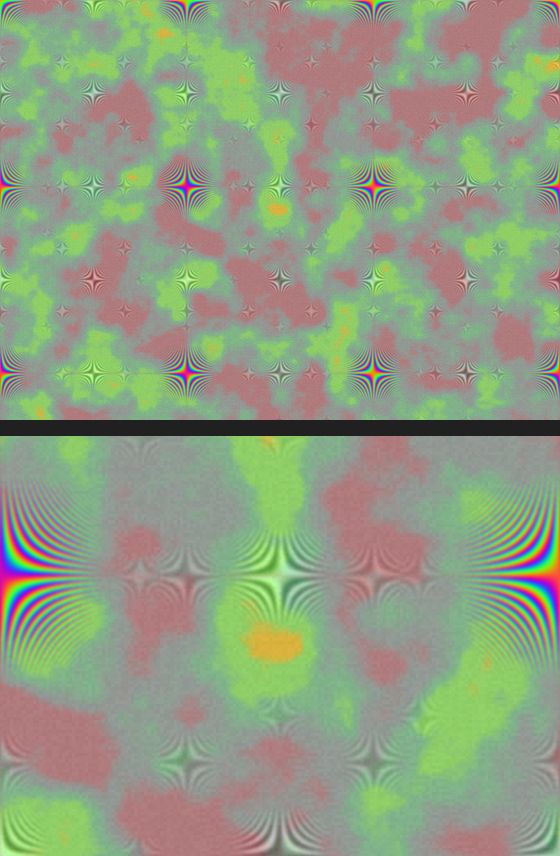
Top, the full canvas; bottom, a detail of the centre.
This pattern is drawn by a WebGL 2 fragment shader. Its source:

```glsl
#version 300 es
precision highp float;
// Rainbow moire stars on a square lattice, three cells across, over mottled
// cloud colours. Each star is a fringe of hyperbolas, phase = x * y; smaller,
// greyer stars sit at the halves, thirds and quarters of every cell.
uniform vec2 u_resolution;
out vec4 fragColor;

float hash(vec2 p) {
  return fract(sin(dot(p, vec2(127.1, 311.7))) * 43758.5453);
}

float valueNoise(vec2 p) {
  vec2 i = floor(p), f = fract(p);
  f = f * f * (3.0 - 2.0 * f);
  return mix(mix(hash(i), hash(i + vec2(1, 0)), f.x),
             mix(hash(i + vec2(0, 1)), hash(i + vec2(1, 1)), f.x), f.y);
}

float clouds(vec2 p) {
  float sum = 0.0, amplitude = 0.52;
  for (int i = 0; i < 5; i++) {
    sum += amplitude * valueNoise(p);
    p = p * 2.03 + 17.3;
    amplitude *= 0.5;
  }
  return sum;
}

// Dull red, grey, teal, green, then orange at the peaks
vec3 cloudColour(float n) {
  vec3 c = mix(vec3(0.69, 0.48, 0.49), vec3(0.57, 0.60, 0.58), smoothstep(0.34, 0.48, n));
  c = mix(c, vec3(0.50, 0.70, 0.54), smoothstep(0.48, 0.61, n));
  c = mix(c, vec3(0.56, 0.81, 0.40), smoothstep(0.60, 0.71, n));
  return mix(c, vec3(0.85, 0.70, 0.24), smoothstep(0.76, 0.86, n));
}

vec3 rainbow(float t) {
  return 0.5 + 0.5 * cos(6.28319 * (t + vec3(0.0, 0.67, 0.33)));
}

void main() {
  // Lattice units, measured down from the top edge
  vec2 p = vec2(gl_FragCoord.x, u_resolution.y - gl_FragCoord.y) * 3.0 / u_resolution.x;
  float n = clouds(p * 5.4 + 5.0);
  vec3 colour = cloudColour(n);

  // Fine grain
  colour += 0.03 * (hash(floor(p * 171.0)) - 0.5);

  // Thin seams along the lattice lines
  vec2 seam = exp(-abs(p - round(p)) * 260.0);
  colour = mix(colour, vec3(0.66, 0.45, 0.47), 0.25 * max(seam.x, seam.y));

  // Stars, from the faint quarter points up to the full nodes
  for (float q = 4.0; q > 0.5; q -= 1.0) {
    vec2 node = round(p * q);
    vec2 d = p * q - node;
    float phase = 640.0 * d.x * d.y / q;

    // Fade outwards, and wherever fringes grow finer than pixels
    vec2 cycles = 640.0 * abs(d.yx) * 3.0 / u_resolution.x;
    vec2 fade = (1.0 - smoothstep(0.02, 0.19, abs(d))) * (1.0 - smoothstep(0.25, 0.65, cycles));
    float strength = fade.x * fade.y;

    if (q > 1.5) {
      // Only some of the quarter points show
      float shown = q > 3.5 ? step(0.6, hash(node + 9.0)) : 1.0;
      float stripe = cos(6.28319 * phase + 3.0 * hash(node + q));
      vec3 tint = mix(vec3(1.0), rainbow(n + phase), 0.35);
      colour += tint * stripe * strength * shown * 0.9 / (q * q);
    } else {
      float shift = 0.2 * hash(node + 3.0) - 0.1 + 0.2 * (n - 0.5);
      if (node.y < 0.5) shift += 0.2;
      vec3 fringe = mix(vec3(0.55), rainbow(phase + shift), 0.95);
      colour = mix(colour, fringe, min(1.0, 1.1 * strength));
    }
  }
  fragColor = vec4(clamp(colour, 0.0, 1.0), 1.0);
}
```
